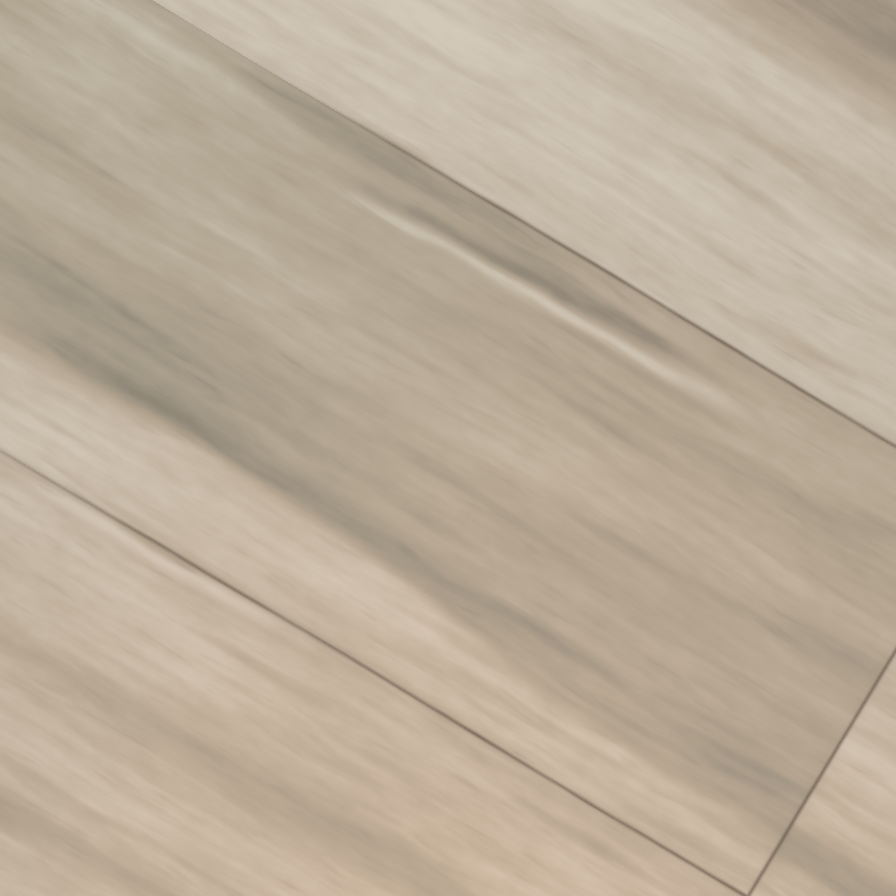
A three.js fragment shader for this texture:

```glsl
// Diagonal wooden floor: wide staggered boards with soft greyed grain.
// The plane is rotated into board space (along, across), split into rows and
// boards, then toned by stretched gradient noise, broad streaks and faint seams.

#define BOARD_ANGLE -0.541
#define BOARD_WIDTH 0.517
#define BOARD_LENGTH 2.4
#define ROW_START 0.428
#define JOINT_START 0.716
#define SEAM_WIDTH 0.0023
#define SEAM_STRENGTH 0.62
#define GRAIN_AMOUNT 0.17
#define BAND_AMOUNT 0.30
#define VEIN_AMOUNT 0.13

varying vec2 vUv;

const vec3 GREY_WOOD = vec3(0.54, 0.50, 0.445);
const vec3 TAN_WOOD = vec3(0.70, 0.642, 0.562);
const vec3 PALE_WOOD = vec3(0.83, 0.795, 0.735);
const vec3 SEAM_COLOR = vec3(0.37, 0.31, 0.26);

vec2 hashGradient(vec2 cell) {
  vec2 h = vec2(dot(cell, vec2(127.1, 311.7)), dot(cell, vec2(269.5, 183.3)));
  return 2.0 * fract(sin(h) * 43758.5) - 1.0;
}

float gradientNoise(vec2 p) {
  vec2 i = floor(p), f = fract(p);
  vec2 w = f * f * f * (f * (f * 6.0 - 15.0) + 10.0);
  float a = dot(hashGradient(i), f);
  float b = dot(hashGradient(i + vec2(1.0, 0.0)), f - vec2(1.0, 0.0));
  float c = dot(hashGradient(i + vec2(0.0, 1.0)), f - vec2(0.0, 1.0));
  float d = dot(hashGradient(i + 1.0), f - 1.0);
  return mix(mix(a, b, w.x), mix(c, d, w.x), w.y);
}

float fbm(vec2 p) {
  float sum = 0.0, amp = 0.6;
  for (int i = 0; i < 4; i++) {
    sum += amp * gradientNoise(p);
    p = p * 2.03 + 17.3;
    amp *= 0.55;
  }
  return sum;
}

// Soft tapered stroke running along the grain from a to b
float streak(vec2 p, vec2 a, vec2 b, float width) {
  float h = (p.x - a.x) / (b.x - a.x);
  float y = (p.y - mix(a.y, b.y, h)) / width;
  float taper = smoothstep(-0.1, 0.25, h) * (1.0 - smoothstep(0.7, 1.1, h));
  return taper * exp(-y * y);
}

// Height above the border between the grey core and the pale sapwood strip
float coreHeight(vec2 p) {
  return p.y - mix(0.545, 0.502, smoothstep(0.10, 0.50, p.x));
}

float heartTone(vec2 p) {
  float above = coreHeight(p);
  float tone = 0.47 - 0.09 * exp(-max(above, 0.0) / 0.05);
  tone -= 0.20 * streak(p, vec2(-0.30, 0.565), vec2(0.38, 0.555), 0.022);
  tone -= 0.10 * streak(p, vec2(-0.60, 0.62), vec2(0.20, 0.64), 0.040);
  tone += 0.12 * streak(p, vec2(-0.40, 0.71), vec2(0.42, 0.71), 0.020);
  tone -= 0.22 * streak(p, vec2(-0.32, 0.928), vec2(0.18, 0.930), 0.015);
  tone -= 0.28 * streak(p, vec2(-0.08, 0.884), vec2(0.43, 0.912), 0.010);
  tone += 0.30 * streak(p, vec2(-0.10, 0.870), vec2(0.43, 0.889), 0.007);
  tone += 0.20 * streak(p, vec2(-0.75, 0.90), vec2(-0.10, 0.91), 0.020);
  return mix(0.67, tone, smoothstep(-0.014, 0.010, above));
}

// Pale boards with a few broad weathered bands
float paleTone(vec2 p) {
  float upper = smoothstep(0.90, 1.0, p.y);
  float tone = 0.64 + upper * mix(0.12, 0.0, smoothstep(-0.1, 0.6, p.x));
  tone -= 0.20 * streak(p, vec2(-0.35, 0.255), vec2(0.55, 0.265), 0.026);
  tone -= 0.18 * streak(p, vec2(-0.20, 0.085), vec2(0.40, 0.095), 0.022);
  tone += 0.15 * streak(p, vec2(-0.25, 0.416), vec2(0.15, 0.415), 0.008);
  tone -= 0.25 * streak(p, vec2(0.62, 0.50), vec2(1.05, 0.505), 0.025);
  tone -= 0.50 * streak(p, vec2(0.02, 1.33), vec2(0.75, 1.33), 0.060);
  return tone;
}

void main() {
  // Board space: x along the grain, y across it
  float c = cos(BOARD_ANGLE), s = sin(BOARD_ANGLE);
  vec2 p = vec2(c * vUv.x + s * vUv.y, -s * vUv.x + c * vUv.y);
  p.y += 0.004 * gradientNoise(vec2(p.x * 2.5, 4.0));

  // Staggered rows of boards
  float across = (p.y - ROW_START) / BOARD_WIDTH;
  float row = floor(across);
  float along = (p.x - JOINT_START) / BOARD_LENGTH - 0.5 * mod(row, 2.0);
  float board = floor(along);
  float isHeart = step(0.5, mod(row + board, 2.0));
  vec2 seed = vec2(row * 7.3, board * 11.9);

  // Wandering grain, fine lines, short dark fibres and mottling
  float wander = gradientNoise(p * vec2(2.5, 5.0) + seed);
  float jitter = 0.005 * gradientNoise(p * vec2(11.0, 34.0));
  vec2 g = p + vec2(0.0, 0.018 * wander + jitter);
  vec2 t = p + vec2(0.0, 0.005 * wander + jitter);
  float bands = fbm(g * vec2(1.8, 15.0) + seed);
  float grain = fbm(g * vec2(9.0, 70.0) + seed);
  float veins = smoothstep(0.08, 0.5, gradientNoise(g * vec2(4.0, 42.0) + seed + 5.0));
  float fibres = smoothstep(0.15, 0.6, gradientNoise(g * vec2(18.0, 130.0) + seed));
  float mottle = fbm(p * vec2(30.0, 46.0));
  float tone = mix(paleTone(t), heartTone(t), isHeart);
  tone += BAND_AMOUNT * bands + GRAIN_AMOUNT * grain + 0.08 * mottle;
  tone = clamp(tone + 0.02 - VEIN_AMOUNT * veins - 0.07 * fibres, 0.0, 1.0);

  // Wood colour, pinker toward the lower right and cooler in the core
  vec3 color = mix(GREY_WOOD, TAN_WOOD, smoothstep(-0.05, 0.5, tone));
  color = mix(color, PALE_WOOD, smoothstep(0.38, 0.95, tone));
  float warmth = (1.0 - smoothstep(0.2, 1.1, p.y)) * smoothstep(-0.5, 0.5, p.x);
  color += vec3(0.03, -0.008, -0.026) * warmth * smoothstep(0.3, 0.7, tone);
  float core = isHeart * smoothstep(-0.01, 0.02, coreHeight(t));
  color += vec3(-0.010, 0.002, 0.002) * core * (1.0 - smoothstep(-0.2, 0.4, p.x));

  // Soft seams that fade and break along the long sides
  float sideGap = abs(fract(across + 0.5) - 0.5) * BOARD_WIDTH;
  float endGap = abs(fract(along + 0.5) - 0.5) * BOARD_LENGTH;
  float wear = clamp(0.75 + 0.8 * fbm(vec2(p.x * 12.0, row * 3.7)), 0.2, 1.0);
  float side = wear * exp(-pow(sideGap / SEAM_WIDTH, 2.0));
  side *= smoothstep(-0.28, 0.10, p.x + 0.1 * (1.0 - step(0.7, p.y)));
  float end = 0.85 * exp(-pow(endGap / SEAM_WIDTH, 2.0));
  color = mix(color, SEAM_COLOR, SEAM_STRENGTH * max(side, end));
  color *= 1.0 - 0.04 * exp(-min(sideGap, endGap) / 0.006);

  gl_FragColor = vec4(color, 1.0);
}
```
